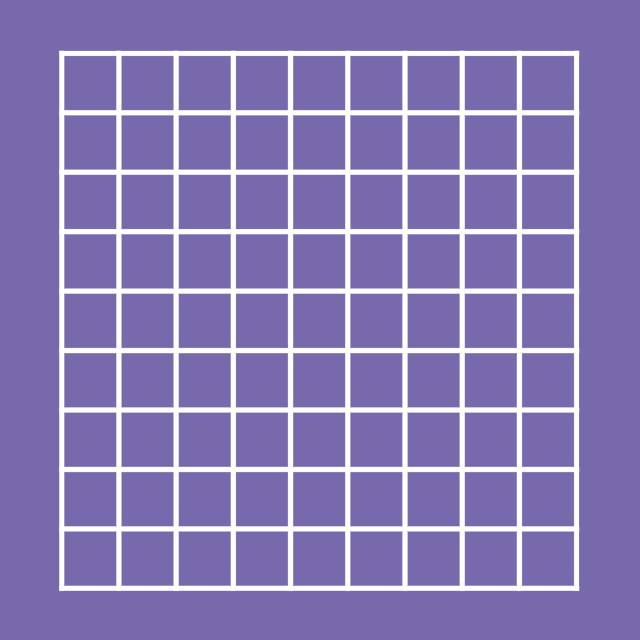
A Shadertoy shader for this pattern:

```glsl
const vec3 PURPLE = vec3(0.47, 0.41, 0.675);
const vec3 WHITE = vec3(1.0);

// Distance from p to the nearest of the evenly spaced lines on each axis
vec2 lineDistance(vec2 p, vec2 low, vec2 high, float cells) {
    vec2 spacing = (high - low) / cells;
    vec2 index = clamp(round((p - low) / spacing), 0.0, cells);
    return abs(p - low - index * spacing);
}

// Signed distance to an axis-aligned box
float boxDistance(vec2 p, vec2 center, vec2 halfSize) {
    vec2 d = abs(p - center) - halfSize;
    return length(max(d, 0.0)) + min(max(d.x, d.y), 0.0);
}

float coverage(float dist, float blur) {
    return 1.0 - smoothstep(-blur, blur, dist);
}

// Lines of the grid, cut off at the outer frame
float gridMask(vec2 p, vec2 low, vec2 high, float cells, float halfWidth, float blur) {
    vec2 d = lineDistance(p, low, high, cells) - halfWidth;
    float lines = max(coverage(d.x, blur), coverage(d.y, blur));
    vec2 halfSize = 0.5 * (high - low) + halfWidth;
    return lines * coverage(boxDistance(p, 0.5 * (low + high), halfSize), blur);
}

void mainImage(out vec4 fragColor, in vec2 fragCoord) {
    vec2 uv = fragCoord / iResolution.xy;
    float blur = max(0.0012, 0.75 / min(iResolution.x, iResolution.y));

    // Nine by nine cells between the outermost line centers
    vec2 low = vec2(0.0964, 0.0807);
    vec2 high = vec2(0.9010, 0.9167);
    float grid = gridMask(uv, low, high, 9.0, 0.0041, blur);

    fragColor = vec4(mix(PURPLE, WHITE, grid), 1.0);
}
```
